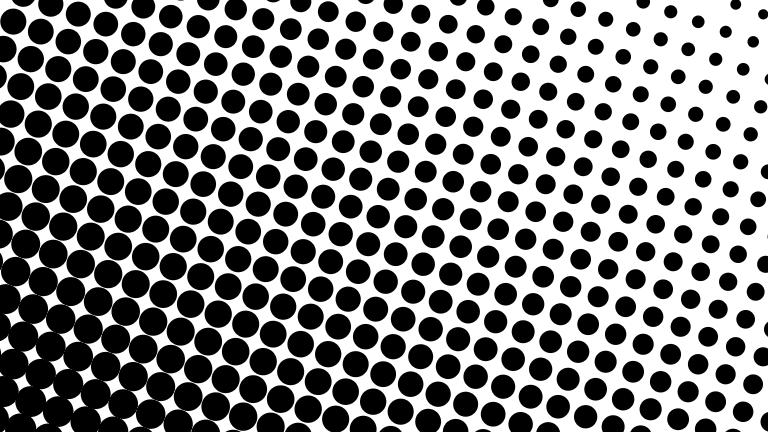
Give the GLSL for this pattern, as a Shadertoy shader.

```glsl
// Tilted halftone screen: black dots on white, swelling toward the lower left.

#define DOT_PITCH 0.06773              // dot spacing, in canvas heights
#define SCREEN_ANGLE 20.0              // clockwise tilt, in degrees
#define SCREEN_SHIFT vec2(-0.0134, -0.0016)  // dot anchor, from canvas centre
#define MID_TONE 0.498                 // ink coverage at the centre
#define TONE_SLOPE vec2(-0.30, -0.30)  // coverage change per canvas height
#define INK vec3(0.0)
#define PAPER vec3(1.0)

const float PI = 3.14159;

// Rotates a point counterclockwise.
vec2 rotate(vec2 p, float angle) {
    float c = cos(angle), s = sin(angle);
    return vec2(c * p.x - s * p.y, s * p.x + c * p.y);
}

// Dot radius whose area gives the ink coverage wanted at a point.
float dotRadius(vec2 p) {
    float tone = clamp(MID_TONE + dot(TONE_SLOPE, p), 0.0, 1.0);
    return DOT_PITCH * sqrt(tone / PI);
}

// Signed distance to the nearest dot; neighbours are included for overlaps.
float halftoneDistance(vec2 p) {
    float tilt = radians(SCREEN_ANGLE);
    vec2 cell = round(rotate(p - SCREEN_SHIFT, tilt) / DOT_PITCH);
    float nearest = 1.0;
    for (int j = -1; j <= 1; j++) {
        for (int i = -1; i <= 1; i++) {
            vec2 lattice = (cell + vec2(i, j)) * DOT_PITCH;
            vec2 center = rotate(lattice, -tilt) + SCREEN_SHIFT;
            nearest = min(nearest, length(p - center) - dotRadius(center));
        }
    }
    return nearest;
}

void mainImage(out vec4 fragColor, in vec2 fragCoord) {
    // Centred coordinates, one unit per canvas height.
    vec2 p = (fragCoord - 0.5 * iResolution.xy) / iResolution.y;

    // Edge softened over one pixel.
    float coverage = clamp(0.5 - halftoneDistance(p) * iResolution.y, 0.0, 1.0);
    fragColor = vec4(mix(PAPER, INK, coverage), 1.0);
}
```
